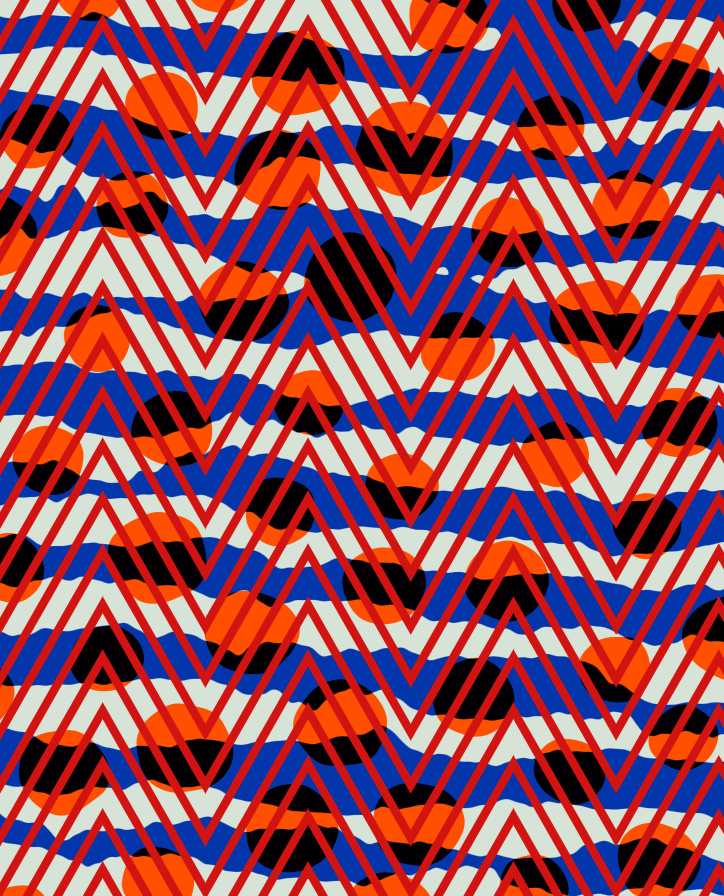
Write a WebGL 2 fragment shader that draws this pattern.

```glsl
#version 300 es
precision highp float;
// Nested red chevrons over torn blue bands and a slanted lattice of orange discs.
// Bands are a cosine broken up by gradient noise; discs turn black where they
// overlap a band. All lengths are fractions of the canvas height, y runs down.

uniform vec2 u_resolution;
out vec4 fragColor;

vec2 hash2(vec2 p) {
  vec3 q = fract(p.xyx * vec3(0.1031, 0.1030, 0.0973));
  q += dot(q, q.yzx + 33.33);
  return fract((q.xx + q.yz) * q.zy);
}

float corner(vec2 cell, vec2 offset) {
  float angle = 6.2832 * hash2(cell + 57.0).x;
  return dot(vec2(cos(angle), sin(angle)), offset);
}

float gradientNoise(vec2 p) {
  vec2 i = floor(p), f = fract(p);
  vec2 u = f * f * f * (f * (f * 6.0 - 15.0) + 10.0);
  vec2 e = vec2(1.0, 0.0);
  return mix(mix(corner(i, f), corner(i + e, f - e), u.x),
             mix(corner(i + e.yx, f - e.yx), corner(i + 1.0, f - 1.0), u.x), u.y);
}

// Positive inside the ragged, gently sinking bands
float bandField(vec2 p) {
  float y = p.y - 0.06 * p.x;
  y += 0.035 * gradientNoise(p * vec2(6.0, 4.0));
  y += 0.013 * gradientNoise(p * vec2(24.0, 12.0) + 7.0);
  y += 0.005 * gradientNoise(p * vec2(55.0, 25.0) + 19.0);
  return cos(6.2832 * (y - 0.045) / 0.098)
       + 2.3 * gradientNoise(p * vec2(4.0, 11.0) + 31.0) + 0.08;
}

// Signed distance to the nearest disc of a jittered, skewed lattice
float discDistance(vec2 p) {
  mat2 lattice = mat2(0.104, 0.100, -0.150, 0.035);
  vec2 origin = vec2(0.254, 0.336);
  vec2 home = round(inverse(lattice) * (p - origin));
  float d = 1.0;
  for (int j = -1; j <= 1; j++) {
    for (int i = -1; i <= 1; i++) {
      vec2 cell = home + vec2(i, j);
      vec2 center = origin + lattice * cell + 0.034 * (hash2(cell + 40.0) - 0.5);
      float h = hash2(cell + 91.0).x;
      float radius = mix(0.037, 0.054, h * h);
      d = min(d, length((p - center) * vec2(0.96, 1.03)) - radius);
    }
  }
  return d + 0.006 * gradientNoise(p * 22.0);
}

// Distance to the mitred chevron center lines
float chevronDistance(vec2 p) {
  float run = abs(fract(p.x / 0.2292) - 0.5) * 0.2292;
  float y = p.y - 0.084 - 1.757 * run;
  return abs(fract(y / 0.0591 + 0.5) - 0.5) * 0.0591 / 2.02;
}

float coverage(float d, float pixel) {
  return 1.0 - smoothstep(-0.7 * pixel, 0.7 * pixel, d);
}

void main() {
  float pixel = 1.0 / u_resolution.y;
  vec2 p = gl_FragCoord.xy * pixel;
  p.y = 1.0 - p.y;

  float field = bandField(p);
  float band = coverage(-field, fwidth(field));
  float disc = coverage(discDistance(p), pixel);
  float line = coverage(chevronDistance(p) - 0.0047, pixel);

  vec3 paper = vec3(0.84, 0.89, 0.84);
  vec3 blue = vec3(0.01, 0.21, 0.67);
  vec3 orange = vec3(1.0, 0.31, 0.0);
  vec3 black = vec3(0.01, 0.0, 0.01);
  vec3 red = vec3(0.82, 0.08, 0.07);

  vec3 color = mix(mix(paper, blue, band), mix(orange, black, band), disc);
  fragColor = vec4(mix(color, red, line), 1.0);
}
```
